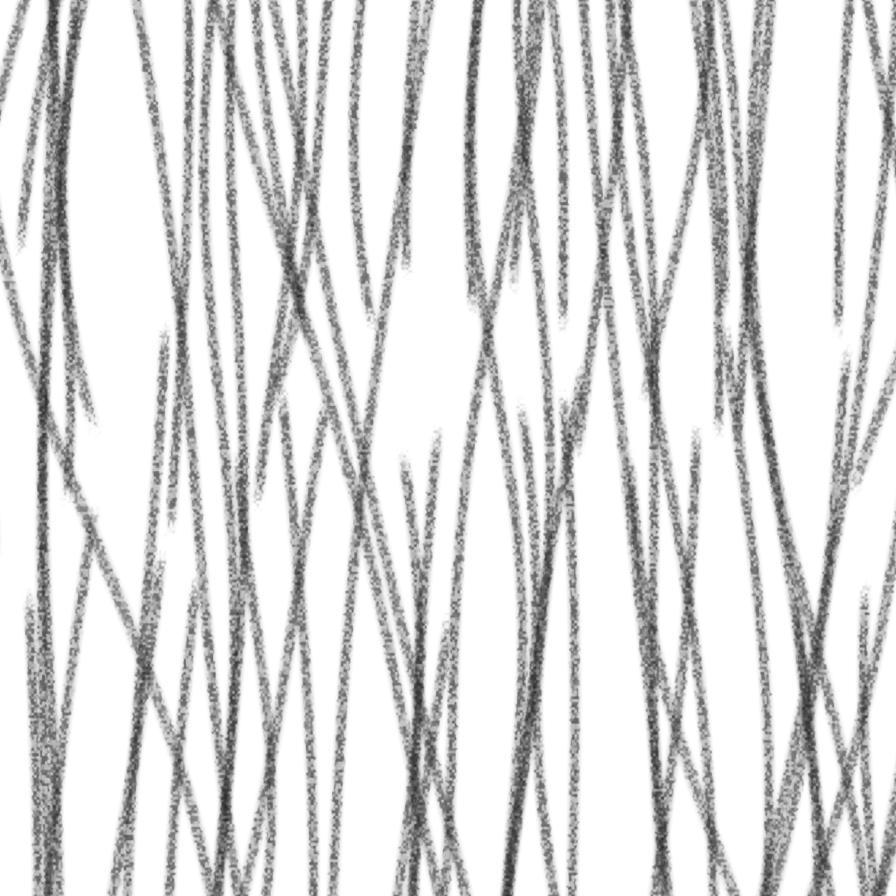
A WebGL 1 fragment shader for this pattern:

```glsl
precision highp float;

uniform vec2 u_resolution;

float hash(vec2 p) {
  vec3 q = fract(p.xyx * 0.1031);
  q += dot(q, q.yzx + 33.33);
  return fract((q.x + q.y) * q.z);
}

float valueNoise(vec2 p) {
  vec2 cell = floor(p);
  vec2 f = fract(p);
  f = f * f * (3.0 - 2.0 * f);
  float low = mix(hash(cell), hash(cell + vec2(1.0, 0.0)), f.x);
  float high = mix(hash(cell + vec2(0.0, 1.0)), hash(cell + 1.0), f.x);
  return mix(low, high, f.y);
}

// Ink left at uv by one long, gently bending charcoal strand.
float strandInk(vec2 uv, float id) {
  // Strands grow in turn from the top and bottom edge; a third cross the canvas.
  float fromRoot = mod(id, 2.0) < 0.5 ? uv.y : 1.0 - uv.y;
  float reach = mod(id, 3.0) < 0.5 ? 1.2 : mix(0.27, 0.64, hash(vec2(id, 3.0)));
  float toTip = reach - fromRoot;
  if (toTip < -0.01) return 0.0;

  // Centre line: a lean plus a slow wave.
  float tilt = 2.0 * hash(vec2(id, 4.0)) - 1.0;
  float lean = tilt * (0.07 + 0.2 * tilt * tilt);
  float frequency = mix(3.0, 7.5, hash(vec2(id, 5.0)));
  float phase = 6.283 * hash(vec2(id, 6.0)) + frequency * uv.y;
  float sway = mix(0.008, 0.034, hash(vec2(id, 7.0)));
  float x = mix(-0.06, 1.06, fract(id * 0.618 + 0.03 * hash(vec2(id, 8.0))));
  x += lean * (uv.y - 0.5) + sway * sin(phase);
  float slope = lean + sway * frequency * cos(phase);
  float d = abs(uv.x - x) / sqrt(1.0 + slope * slope);
  if (d > 0.02) return 0.0;

  // Leaning parts spread wider and paler.
  float spread = 1.0 + 0.6 * abs(slope);
  d /= spread;

  // Grainy core with a ragged edge, inside a soft smudge.
  vec2 offset = vec2(id * 37.0, id * 11.0);
  float grain = valueNoise(uv * 330.0 + offset);
  float ragged = d + 0.004 * (valueNoise(uv * 280.0 + offset.yx + 71.0) - 0.5);
  float core = 1.0 - smoothstep(0.0022, 0.0064, ragged);
  float smudge = 1.0 - smoothstep(0.002, 0.0095, d);
  float ink = core * (0.1 + 0.4 * smoothstep(0.1, 0.9, grain)) + 0.16 * smudge;

  float tipFade = smoothstep(-0.008, 0.035, toTip + 0.012 * (grain - 0.5));
  return ink * tipFade / spread;
}

void main() {
  vec2 uv = gl_FragCoord.xy / u_resolution;

  // Overlapping strands darken each other.
  float light = 1.0;
  for (int i = 0; i < 64; i++) {
    light *= 1.0 - strandInk(uv, float(i) + 1.0);
  }

  // The paper saturates, so dense crossings stay dark grey.
  float dark = 1.0 - light;
  dark *= 1.0 - 0.13 * dark;
  gl_FragColor = vec4(vec3(1.0 - dark), 1.0);
}
```
